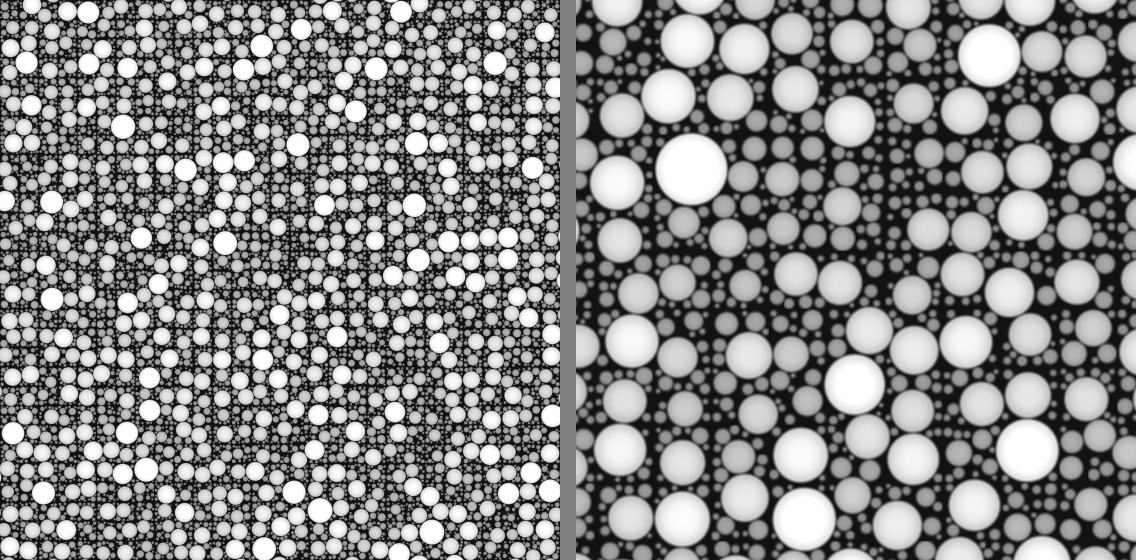
Left, the full canvas; right, a detail of the centre.
A WebGL 1 fragment shader for this pattern:

```glsl
precision highp float;
// Pale shaded balls of many sizes packed without overlap on near-black.
// Jittered grid balls push each other apart and shrink to fit; nested finer
// grids put small balls in the gaps. Larger balls are brighter.

uniform vec2 u_resolution;

const float CELLS = 29.0;         // big-ball cells across the canvas
const float FILLER_CELL = 0.5;    // in big cells; the grids nest
const float GRAIN_CELL = 0.25;
const float SPACING = 0.015;      // least gap between balls
const float EDGE_SOFTNESS = 0.0026;
const float MIN_RADIUS = 0.04;
const vec3 BACKGROUND = vec3(0.07);
const vec3 NO_BALL = vec3(0.0, 0.0, -99.0);

// Balls are vec3(centre, radius), all in big-cell units.
vec3 seeds[49];     // 7x7 jittered balls around the current cell
vec3 pushed[25];    // 5x5 balls after moving apart
vec3 bigBalls[9];   // 3x3 finished balls

vec3 hash3(vec2 cell) {
  vec3 q = fract(cell.xyx * vec3(0.1031, 0.1030, 0.0973));
  q += dot(q, q.yxz + 33.33);
  return fract((q.xxy + q.yzz) * q.zyx);
}

vec3 seedBall(vec2 cell) {
  vec3 h = hash3(cell + 17.0);
  float radius = 0.2 + 0.28 * sqrt(h.z) + 0.19 * pow(h.z, 10.0);
  return vec3(cell + 0.5 + 0.64 * (h.xy - 0.5), radius);
}

// Shift that moves a ball off another; the smaller one yields more.
vec2 push(vec3 ball, vec3 other) {
  vec2 away = ball.xy - other.xy;
  float reach = ball.z + other.z;
  float squared = dot(away, away);
  if (squared >= reach * reach) return vec2(0.0);
  return away * (reach * inversesqrt(squared + 1e-6) - 1.0) * 0.9 * other.z / reach;
}

// Radius left to a ball when it shares the distance to another.
float fitRadius(vec3 ball, vec3 other) {
  float d = distance(ball.xy, other.xy);
  return d < 0.001 ? ball.z : min(ball.z, d * ball.z / (ball.z + other.z));
}

void packBigBalls(vec2 home) {
  for (int y = 0; y < 7; y++) for (int x = 0; x < 7; x++)
    seeds[y * 7 + x] = seedBall(home + vec2(float(x), float(y)) - 3.0);

  for (int y = 0; y < 5; y++) for (int x = 0; x < 5; x++) {
    vec3 ball = seeds[(y + 1) * 7 + x + 1];
    vec2 shift = vec2(0.0);
    for (int j = 0; j < 3; j++) for (int i = 0; i < 3; i++)
      shift += push(ball, seeds[(y + j) * 7 + x + i]);
    pushed[y * 5 + x] = vec3(ball.xy + clamp(shift, -0.3, 0.3), ball.z);
  }

  for (int y = 0; y < 3; y++) for (int x = 0; x < 3; x++) {
    vec3 ball = pushed[(y + 1) * 5 + x + 1];
    float radius = ball.z;
    for (int j = 0; j < 3; j++) for (int i = 0; i < 3; i++)
      radius = min(radius, fitRadius(ball, pushed[(y + j) * 5 + x + i]));
    bigBalls[y * 3 + x] = vec3(ball.xy, radius - 0.5 * SPACING);
  }
}

// Direction away from the closest ball (xy) and the gap to it (z).
vec3 nearestBall(vec2 p, vec3 extra) {
  vec2 away = p - extra.xy;
  float d = length(away);
  vec3 best = vec3(away / max(d, 0.001), d - extra.z - SPACING);
  for (int i = 0; i < 9; i++) {
    away = p - bigBalls[i].xy;
    d = length(away);
    float gap = d - bigBalls[i].z - SPACING;
    if (gap < best.z) best = vec3(away / max(d, 0.001), gap);
  }
  return best;
}

// A small ball that slides into the gap but stays within its own cell.
vec3 gapBall(vec2 p, float size, vec3 parent) {
  vec2 cell = floor(p / size);
  vec3 h = hash3(cell + 71.0 / size);
  float radius = size * mix(0.22, 0.44, h.z);
  vec2 low = cell * size + radius;
  vec2 high = (cell + 1.0) * size - radius;
  vec2 centre = mix(low, high, h.xy);
  for (int i = 0; i < 2; i++) {
    vec3 near = nearestBall(centre, parent);
    centre = clamp(centre + near.xy * max(radius - near.z, 0.0), low, high);
  }
  radius = min(radius, nearestBall(centre, parent).z);
  return radius > MIN_RADIUS ? vec3(centre, radius) : NO_BALL;
}

vec3 paintBall(vec3 color, vec2 p, vec3 ball, float soft) {
  float d = distance(p, ball.xy);
  float t = clamp(d / max(ball.z, MIN_RADIUS), 0.0, 1.0);
  float tone = min(0.46 + 1.12 * ball.z, 1.1) * (1.0 - 0.21 * t * t * t);
  float cover = smoothstep(-0.5 * soft, 0.5 * soft, ball.z - d);
  return mix(color, vec3(clamp(tone, 0.0, 1.0)), cover);
}

void main() {
  float side = min(u_resolution.x, u_resolution.y);
  vec2 p = gl_FragCoord.xy / side * CELLS;
  float soft = max(EDGE_SOFTNESS, 1.2 / side) * CELLS;
  vec3 color = BACKGROUND;

  packBigBalls(floor(p));
  if (nearestBall(p, NO_BALL).z > -soft) {
    vec3 filler = gapBall(p, FILLER_CELL, NO_BALL);
    vec3 grain = gapBall(p, GRAIN_CELL, filler);
    color = paintBall(color, p, grain, soft);
    color = paintBall(color, p, filler, soft);
  }
  for (int i = 0; i < 9; i++) color = paintBall(color, p, bigBalls[i], soft);
  gl_FragColor = vec4(color, 1.0);
}
```
